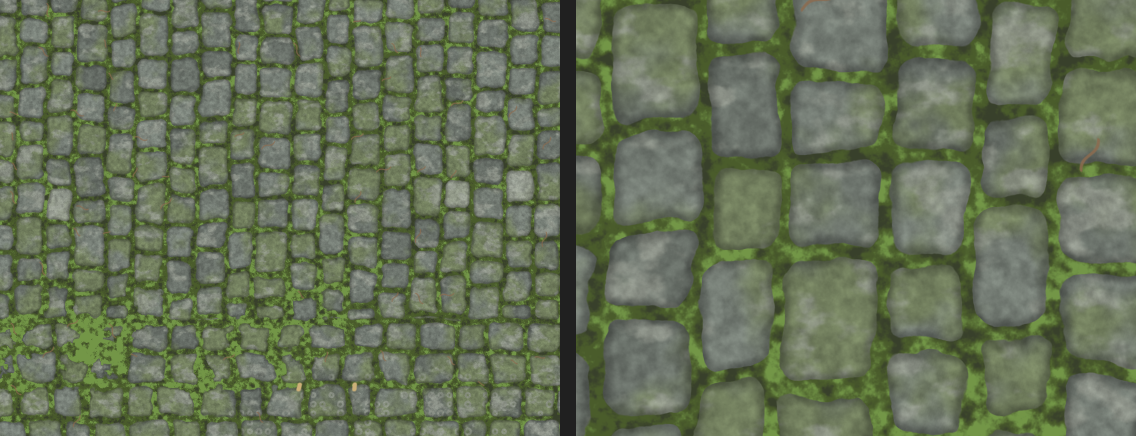
Left: the whole. Right: its middle third, enlarged.
Reproduce this texture procedurally as a Shadertoy shader.

```glsl
// Old cobbled pavement: staggered columns of worn grey setts above a few level
// courses, with moss in the joints. Jittered spans give each stone its box; noise
// roughens the outlines, spreads the moss and mottles the faces.

const vec3 STONE = vec3(0.44, 0.47, 0.44);
const vec3 PALE = vec3(0.57, 0.59, 0.55);
const vec3 MOSSY_STONE = vec3(0.45, 0.50, 0.37);
const vec3 SOIL = vec3(0.22, 0.25, 0.17);
const vec3 DARK_MOSS = vec3(0.29, 0.36, 0.17);
const vec3 BRIGHT_MOSS = vec3(0.45, 0.59, 0.28);
const vec3 TWIG = vec3(0.55, 0.42, 0.31);
const vec3 LEAF = vec3(0.80, 0.69, 0.47);

const float SPLIT = 0.262;                    // height where the columns meet the courses
const vec2 COLUMN_PITCH = vec2(0.0701, 0.0775);
const vec2 COURSE_PITCH = vec2(0.083, 0.0727);

struct Stone { vec2 offset; vec2 halfSize; float id; };

float hash(vec2 p) { return fract(sin(dot(p, vec2(127.1, 311.7))) * 43758.5); }

float noise(vec2 p) {
    vec2 i = floor(p), f = fract(p);
    f = f * f * (3.0 - 2.0 * f);
    return mix(mix(hash(i), hash(i + vec2(1, 0)), f.x),
               mix(hash(i + vec2(0, 1)), hash(i + vec2(1, 1)), f.x), f.y);
}

float fbm(vec2 p) {
    float sum = 0.0, amp = 0.53;
    for (int i = 0; i < 4; i++) {
        sum += amp * noise(p);
        p = mat2(1.6, 1.2, -1.2, 1.6) * p + 7.3;
        amp *= 0.5;
    }
    return sum;
}

float edgeAt(float i, float seed, float jitter) {
    return i + jitter * (hash(vec2(i, seed)) - 0.5);
}

// Lower edge, upper edge and index of the jittered interval holding t
vec3 span(float t, float seed, float jitter) {
    float i = floor(t);
    if (t < edgeAt(i, seed, jitter)) i -= 1.0;
    else if (t > edgeAt(i + 1.0, seed, jitter)) i += 1.0;
    return vec3(edgeAt(i, seed, jitter), edgeAt(i + 1.0, seed, jitter), i);
}

Stone makeStone(vec2 t, vec3 sx, vec3 sy, vec2 pitch, float seed) {
    vec2 lo = vec2(sx.x, sy.x), hi = vec2(sx.y, sy.y);
    return Stone((t - 0.5 * (lo + hi)) * pitch, 0.5 * (hi - lo) * pitch,
                 hash(vec2(sx.z, sy.z) + seed));
}

Stone columnStone(vec2 p) {
    vec2 t = vec2(p.x - 0.025 * p.y, p.y) / COLUMN_PITCH + vec2(0.75, 0.0);
    vec3 sx = span(t.x, 3.0, 0.18);
    float shift = hash(vec2(sx.z, 8.0));
    t.y += shift;
    vec3 sy = span(t.y, sx.z + 20.0, 0.36);
    sy.x = max(sy.x, SPLIT / COLUMN_PITCH.y + shift);
    return makeStone(t, sx, sy, COLUMN_PITCH, 5.0);
}

Stone courseStone(vec2 p) {
    vec2 t = vec2(p.x, p.y - SPLIT) / COURSE_PITCH;
    vec3 sy = span(t.y, 4.0, 0.15);
    sy.y = min(sy.y, 0.0);
    t.x += hash(vec2(sy.z, 6.0));
    return makeStone(t, span(t.x, sy.z + 60.0, 0.3), sy, COURSE_PITCH, 37.0);
}

float roundBox(vec2 p, vec2 b, float r) {
    vec2 q = abs(p) - b + r;
    return length(max(q, 0.0)) + min(max(q.x, q.y), 0.0) - r;
}

float segment(vec2 p, vec2 halfAxis) {
    float along = clamp(dot(p, halfAxis) / dot(halfAxis, halfAxis), -1.0, 1.0);
    return length(p - halfAxis * along);
}

// Thick moss lies along the split and towards the lower left
float mossCover(vec2 p) {
    float band = exp(-pow((p.y - 0.2) / 0.13, 2.0)) * smoothstep(1.25, 0.3, p.x);
    return band * smoothstep(0.25, 0.7, fbm(p * 9.0 + 2.0));
}

vec3 mossColor(vec2 p, float cover) {
    float tuft = fbm(p * 95.0);
    float patchy = noise(p * 11.0 + 4.0);
    vec3 col = mix(SOIL, DARK_MOSS, smoothstep(0.25, 0.5, tuft + 0.2 * cover));
    return mix(col, BRIGHT_MOSS, smoothstep(0.5, 0.78, tuft + 0.22 * cover + 0.2 * (patchy - 0.5)));
}

// Mottled face, with pale lichen rings on the lowest stones
vec3 stoneColor(vec2 p, float id, float d, float aa) {
    vec3 col = STONE * (0.9 + 0.2 * id);
    col = mix(col, MOSSY_STONE, smoothstep(0.4, 0.65, fbm(p * 13.0 + id * 9.0) + 0.15 * (0.5 - p.y)));
    col = mix(col, PALE, 0.8 * smoothstep(0.5, 0.74, fbm(p * vec2(38.0, 55.0) + id * 30.0)));
    col = mix(col, PALE * 1.07, 0.75 * step(0.985, id));
    vec2 g = p * 48.0, cell = floor(g);
    float r = 0.18 + 0.16 * hash(cell + 3.0);
    float ring = smoothstep(0.09 + aa * 48.0, 0.04, abs(length(fract(g) - 0.5) - r));
    float present = step(0.62, hash(cell)) * smoothstep(0.19, 0.1, p.y) * smoothstep(0.35, 0.6, p.x);
    col = mix(col, PALE, 0.7 * ring * present);
    col *= 0.8 + 0.4 * fbm(p * 140.0);
    return col * mix(0.74, 1.0, smoothstep(0.0, -0.009, d));
}

// Sparse twigs and a few pale fallen leaves
vec3 addLitter(vec3 col, vec2 p, float aa) {
    vec2 g = p * 14.0, cell = floor(g);
    float pick = hash(cell + 11.0), angle = 6.283 * hash(cell + 17.0);
    vec2 centre = 0.3 + 0.4 * vec2(hash(cell + 23.0), hash(cell + 29.0));
    vec2 q = (g - cell - centre) / 14.0, dir = vec2(cos(angle), sin(angle));
    q += 0.0025 * sin(dot(q, dir) * 200.0) * vec2(-dir.y, dir.x);
    float twig = segment(q, dir * (0.006 + 0.011 * hash(cell + 31.0))) - 0.0012;
    float leaf = segment(q, dir * 0.004) - 0.0055;
    col = mix(col, TWIG, 0.85 * step(pick, 0.24) * smoothstep(aa, -aa, twig));
    return mix(col, LEAF, step(0.983, pick) * smoothstep(aa, -aa, leaf));
}

void mainImage(out vec4 fragColor, in vec2 fragCoord) {
    vec2 p = fragCoord / iResolution.y;
    float aa = 1.0 / iResolution.y;

    // Uneven laying, then chipped outlines
    vec2 q = p + 0.012 * (vec2(noise(p * 16.0), noise(p * 16.0 + 40.0)) - 0.5);
    q += 0.005 * (vec2(noise(p * 60.0), noise(p * 60.0 + 70.0)) - 0.5);
    Stone stone;
    if (q.y > SPLIT) stone = columnStone(q);
    else stone = courseStone(q);

    float cover = mossCover(p);
    float d = roundBox(stone.offset, stone.halfSize - 0.0045, 0.013);
    d += 0.028 * cover * smoothstep(0.25, 0.65, fbm(p * 32.0)) + 0.004 * (fbm(p * 80.0) - 0.5);

    vec3 col = mix(mossColor(p, cover), stoneColor(p, stone.id, d, aa), smoothstep(aa, -aa, d));
    fragColor = vec4(addLitter(col, p, aa), 1.0);
}
```
